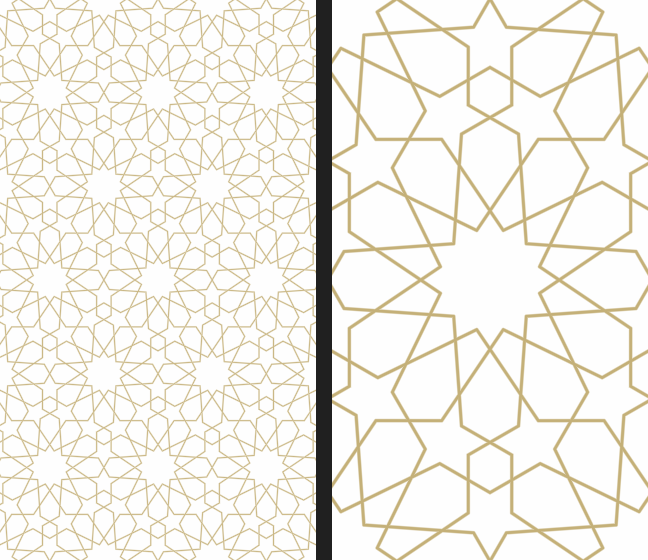
Left, the full canvas; right, a detail of the centre.
A WebGL 2 fragment shader for this pattern:

```glsl
#version 300 es
precision highp float;

uniform vec2 u_resolution;
out vec4 outColor;

const float PI = 3.14159265;

// Offset from the nearest point of a triangular lattice with unit spacing
vec2 nearestStar(vec2 p) {
  vec2 period = vec2(1.0, sqrt(3.0));
  vec2 a = mod(p + 0.5 * period, period) - 0.5 * period;
  vec2 b = mod(p, period) - 0.5 * period;
  return dot(a, a) < dot(b, b) ? a : b;
}

// Fold the plane into one mirrored wedge around the x axis
vec2 foldWedge(vec2 p, float wedge) {
  float angle = mod(atan(p.y, p.x) + 0.5 * wedge, wedge) - 0.5 * wedge;
  return length(p) * vec2(cos(angle), abs(sin(angle)));
}

vec2 rotate(vec2 p, float angle) {
  float c = cos(angle), s = sin(angle);
  return vec2(c * p.x - s * p.y, s * p.x + c * p.y);
}

float segmentDistance(vec2 p, vec2 a, vec2 b) {
  vec2 ap = p - a, ab = b - a;
  return length(ap - ab * clamp(dot(ap, ab) / dot(ab, ab), 0.0, 1.0));
}

// Twelve-fold rosette: short arms at the rim, long straps to the inner star
float rosetteDistance(vec2 p) {
  vec2 rim = vec2(0.5, 0.0);
  vec2 shoulder = rim + 0.1013 * vec2(-0.5, 0.866);
  vec2 notch = 0.158 * vec2(cos(PI / 4.0), sin(PI / 4.0));
  vec2 wedge = foldWedge(p, PI / 6.0);
  float d = 1.0;
  for (int k = -1; k <= 1; k++) {
    vec2 q = rotate(wedge, float(k) * PI / 6.0);
    q.y = abs(q.y);
    d = min(d, segmentDistance(q, rim, shoulder));
    d = min(d, segmentDistance(q, shoulder, notch));
  }
  return d;
}

// Small hexagon outline centred between three rosettes
float hexagonDistance(vec2 p) {
  float centre = 1.0 / sqrt(3.0);
  vec2 h = abs(foldWedge(p.yx, PI / 3.0) - vec2(centre, 0.0));
  float apothem = (centre - 0.5) * 0.866;
  return abs(max(h.y, dot(h, vec2(0.866, 0.5))) - apothem);
}

void main() {
  // One unit is the spacing between rosettes, with one at the canvas centre
  float spacing = 0.3426 * u_resolution.x;
  vec2 p = nearestStar((gl_FragCoord.xy - 0.5 * u_resolution) / spacing);

  float d = min(rosetteDistance(p), hexagonDistance(p));

  // Thin gold line with a soft edge
  float soft = 0.9 / spacing;
  float line = 1.0 - smoothstep(0.005 - soft, 0.005 + soft, d);
  vec3 paper = vec3(0.995);
  vec3 gold = vec3(0.77, 0.69, 0.47);
  outColor = vec4(mix(paper, gold, line), 1.0);
}
```
